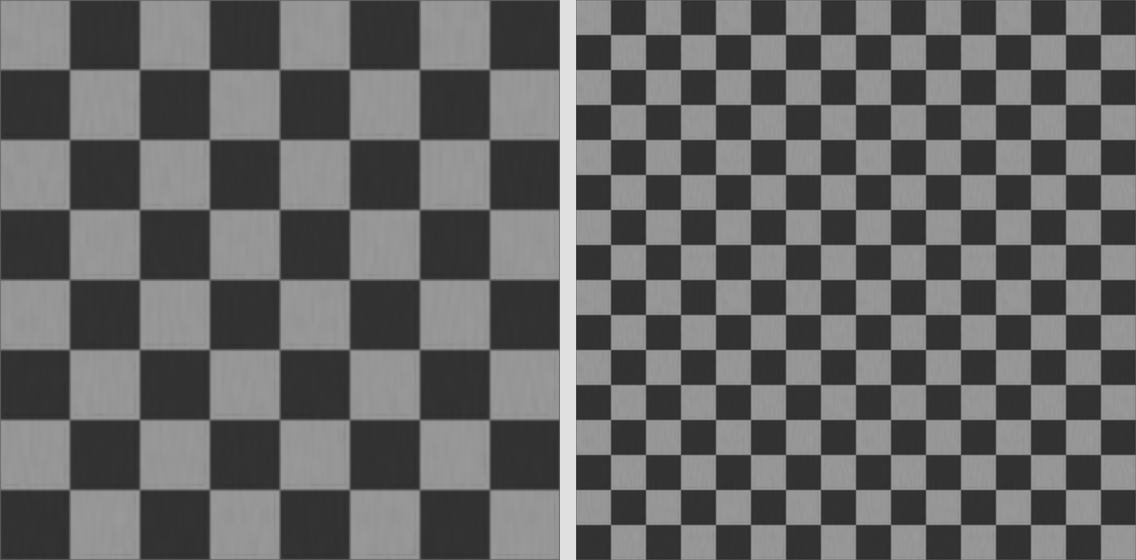
Left: one tile. Right: repeated 2 by 2.
Give the GLSL for this pattern, as a WebGL 2 fragment shader.

```glsl
#version 300 es
precision highp float;
// Checkerboard of 8 by 8 grey squares with softly blurred borders.
// Two square waves are multiplied to give the squares; wrapping gradient
// noise adds faint vertical streaks and thin echoes beside the borders.

uniform vec2 u_resolution;
out vec4 fragColor;

// Random unit gradient at a lattice point that wraps at the given period
vec2 latticeGradient(vec2 cell, vec2 period) {
    vec3 p = fract(mod(cell, period).xyx * vec3(0.1031, 0.1030, 0.0973));
    p += dot(p, p.yzx + 33.33);
    float angle = 6.28318 * fract((p.x + p.y) * p.z);
    return vec2(cos(angle), sin(angle));
}

// Tiling gradient noise, roughly -0.7 to 0.7
float gradientNoise(vec2 uv, vec2 period) {
    vec2 p = uv * period;
    vec2 i = floor(p);
    vec2 f = p - i;
    vec2 blend = f * f * f * (f * (f * 6.0 - 15.0) + 10.0);
    vec2 e = vec2(1.0, 0.0);
    float bottom = mix(dot(latticeGradient(i, period), f),
                       dot(latticeGradient(i + e, period), f - e), blend.x);
    float top = mix(dot(latticeGradient(i + e.yx, period), f - e.yx),
                    dot(latticeGradient(i + 1.0, period), f - 1.0), blend.x);
    return mix(bottom, top, blend.y);
}

void main() {
    vec2 uv = gl_FragCoord.xy / u_resolution;
    vec2 grid = uv * 8.0;
    vec2 local = fract(grid);

    // Soft square waves; their product is +1 on dark squares, -1 on light
    vec2 borderDistance = 0.5 - abs(local - 0.5);
    vec2 softness = max(vec2(0.024), 8.0 / u_resolution);
    vec2 side = 1.0 - 2.0 * mod(floor(grid), 2.0);
    vec2 wave = side * clamp(borderDistance / softness, 0.0, 1.0);
    float lightness = 0.5 - 0.5 * wave.x * wave.y;
    vec3 color = mix(vec3(0.197), vec3(0.59), lightness);

    // Faint vertical streaks, stronger on the light squares
    float streaks = gradientNoise(uv, vec2(96.0, 20.0));
    float mottling = gradientNoise(uv, vec2(32.0, 32.0));
    color += (0.018 * streaks + 0.008 * mottling) * mix(0.4, 1.0, lightness);

    // Thin broken echoes inside the right and lower borders
    vec2 echo = 1.0 - smoothstep(0.008, 0.026, abs(local - vec2(0.925, 0.075)));
    echo *= smoothstep(0.03, 0.09, borderDistance.yx);
    float strength = clamp(0.6 + gradientNoise(uv, vec2(40.0, 40.0)), 0.0, 1.0);
    color -= max(echo.x, echo.y) * strength * mix(0.014, 0.03, lightness);

    fragColor = vec4(color, 1.0);
}
```
